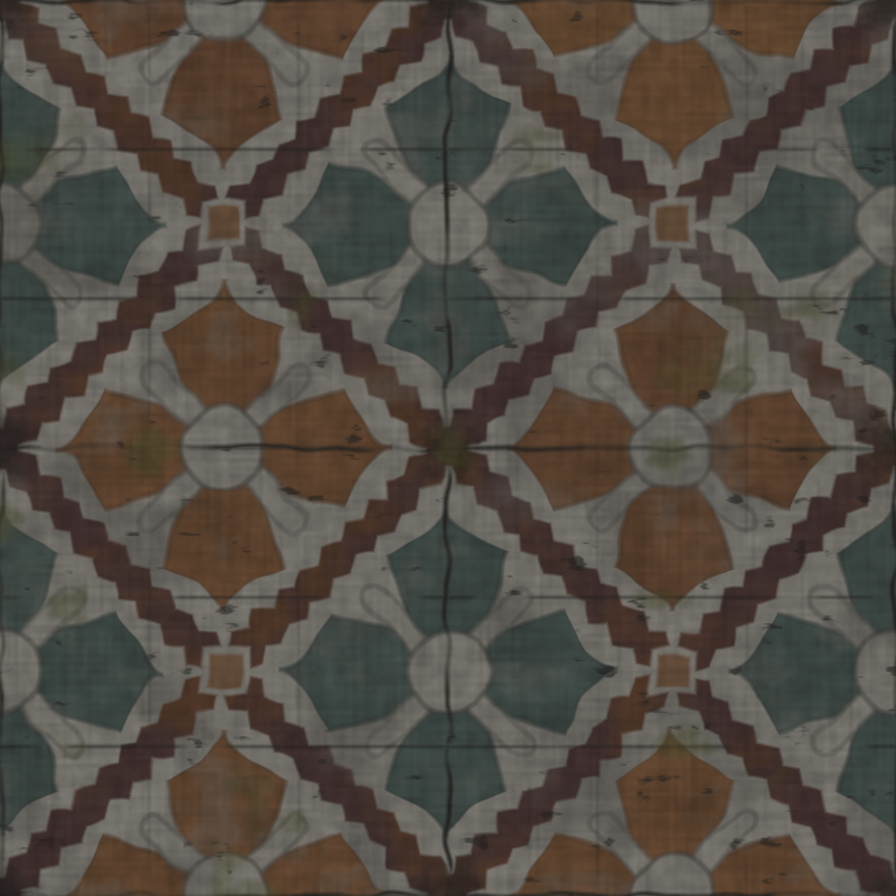
This pattern is drawn by a three.js fragment shader. Its source:

```glsl
varying vec2 vUv;

const float REPEATS = 2.0;
const float SOFT = 0.006;
const float BAND_HALF = 0.036;
const float STEP_DEPTH = 0.022;
const float STEPS = 10.0;
const float HUB_RADIUS = 0.092;
const float PETAL_TIP = 0.365;
const float PETAL_SHOULDER = 0.265;
const float SHOULDER_HALF = 0.130;
const float GROUT_HALF = 0.005;
const vec3 CREAM = vec3(0.435, 0.425, 0.400);
const vec3 GREY = vec3(0.350, 0.340, 0.320);
const vec3 GREEN = vec3(0.225, 0.265, 0.250);
const vec3 OCHRE = vec3(0.365, 0.265, 0.180);
const vec3 RUST = vec3(0.320, 0.225, 0.165);
const vec3 MAROON = vec3(0.235, 0.175, 0.170);
const vec3 GRIME = vec3(0.130, 0.125, 0.115);
const vec3 MOSS = vec3(0.270, 0.270, 0.160);

float hash(vec2 p) {
  return fract(sin(dot(p, vec2(127.1, 311.7))) * 43758.5453);
}

float noise(vec2 p) {
  vec2 i = floor(p);
  vec2 f = fract(p);
  f = f * f * (3.0 - 2.0 * f);
  float low = mix(hash(i), hash(i + vec2(1.0, 0.0)), f.x);
  float high = mix(hash(i + vec2(0.0, 1.0)), hash(i + 1.0), f.x);
  return mix(low, high, f.y);
}

float fbm(vec2 p) {
  float sum = 0.0;
  float amp = 0.5;
  for (int i = 0; i < 4; i++) {
    sum += amp * noise(p);
    p = p * 2.03 + 17.3;
    amp *= 0.5;
  }
  return sum / 0.9375;
}

float fill(float d) {
  return 1.0 - smoothstep(-SOFT, SOFT, d);
}

float outline(float d) {
  return 1.0 - smoothstep(0.002, 0.010, abs(d));
}

float nearInteger(float x) {
  return abs(fract(x + 0.5) - 0.5);
}

// Three-pointed petals on the four axes
float petals(vec2 q) {
  float along = max(abs(q.x), abs(q.y));
  float side = min(abs(q.x), abs(q.y));
  float rise = clamp((along - 0.07) / (PETAL_SHOULDER - 0.07), 0.0, 1.0);
  float body = mix(0.042, SHOULDER_HALF, sqrt(rise));
  float taper = clamp((PETAL_TIP - along) / (PETAL_TIP - PETAL_SHOULDER), 0.0, 1.0);
  float d = side - min(body, SHOULDER_HALF * pow(taper, 1.6));
  return max(d, along - PETAL_TIP);
}

// Rounded fingers on the diagonals between petals
float fingers(vec2 q) {
  vec2 a = abs(q);
  float along = clamp((a.x + a.y) * 0.7071, 0.10, 0.225);
  return length(a - along * 0.7071) - 0.026;
}

// Stepped ribbon; across is constant along its centre line
float ribbon(float across, float along) {
  float bulge = 0.5 - 2.0 * nearInteger(along * STEPS);
  return nearInteger(across) * 0.7071 - BAND_HALF - STEP_DEPTH * bulge;
}

void main() {
  vec2 u = vUv * REPEATS;
  vec2 wobble = vec2(noise(u * 16.0), noise(u * 16.0 + 41.0)) - 0.5;
  vec2 p = u + wobble * 0.018;

  // Diamond cells and their flowers
  vec2 diag = vec2(p.x + p.y, p.x - p.y);
  vec2 cell = floor(diag);
  vec2 q = p - 0.5 * vec2(cell.x + cell.y + 1.0, cell.x - cell.y);
  float isGreen = mod(cell.x + cell.y, 2.0);
  float tint = hash(cell + 3.7);

  float blotch = fbm(u * 5.0 + 9.0);
  float grain = fbm(u * 34.0);
  float weave = noise(u * vec2(9.0, 110.0)) + noise(u * vec2(110.0, 9.0)) - 1.0;

  vec3 ground = mix(CREAM, GREY, 0.75 * smoothstep(0.48, 0.75, blotch));
  vec3 glaze = mix(mix(OCHRE, RUST, tint * 0.7), GREEN, isGreen);
  glaze *= 0.88 + 0.24 * fbm(u * 11.0 + tint * 20.0);
  glaze = mix(glaze, GREY, 0.4 * smoothstep(0.55, 0.8, fbm(u * 8.0 + 60.0)));

  vec3 color = ground;
  float petal = petals(q);
  float finger = fingers(q);
  float hub = length(q) - HUB_RADIUS;
  color = mix(color, glaze, fill(petal));
  color = mix(color, glaze * 0.8, 0.45 * outline(petal));
  color = mix(color, ground, fill(finger));
  color = mix(color, GREY * 0.8, 0.4 * outline(finger));
  color = mix(color, ground, fill(hub));
  color = mix(color, GREY * 0.7, 0.45 * outline(hub));

  // Lattice, open around the small square joints
  vec2 joint = abs(fract(p) - 0.5);
  float jointSize = max(joint.x, joint.y);
  float band = min(ribbon(diag.x, diag.y), ribbon(diag.y, diag.x));
  band = max(band, 0.052 - jointSize);
  vec3 bandColor = mix(MAROON, RUST * 0.9, smoothstep(0.4, 0.8, fbm(u * 7.0 + 30.0)));
  float faded = 0.5 * smoothstep(0.55, 0.78, fbm(u * 3.5 + 77.0));
  color = mix(color, mix(bandColor, GREY, faded), fill(band));
  color = mix(color, mix(OCHRE, RUST, 0.4), 0.85 * fill(jointSize - 0.036));

  // Broken grout lines and sooty tile corners
  vec2 major = vec2(nearInteger(p.x), nearInteger(p.y));
  vec2 minor = vec2(nearInteger(u.x * 3.0), nearInteger(u.y * 3.0)) / 3.0;
  float gapX = smoothstep(0.25, 0.6, noise(vec2(u.y * 9.0, floor(u.x * 3.0 + 0.5))));
  float gapY = smoothstep(0.25, 0.6, noise(vec2(u.x * 9.0, floor(u.y * 3.0 + 0.5) + 50.0)));
  float grout = max(fill(major.x - GROUT_HALF) * (0.4 + 0.5 * gapX),
                    fill(major.y - GROUT_HALF) * (0.25 + 0.55 * gapY));
  grout = max(grout, 0.6 * gapY * fill(minor.y - 0.003));
  grout = max(grout, 0.2 * gapX * fill(minor.x - 0.003));
  float soot = 1.0 - smoothstep(0.01, 0.10, length(major) + 0.06 * (grain - 0.5));
  color = mix(color, GRIME, max(grout, 0.65 * soot));

  // Stains, chips and woven scratches
  color = mix(color, MOSS, 0.45 * smoothstep(0.66, 0.82, fbm(u * 6.0 + 120.0)));
  float chips = smoothstep(0.72, 0.84, fbm(u * vec2(14.0, 26.0) + 200.0));
  color = mix(color, GRIME, 0.6 * chips);
  color *= 1.0 + 0.09 * weave + 0.20 * (grain - 0.5);

  gl_FragColor = vec4(color, 1.0);
}
```
